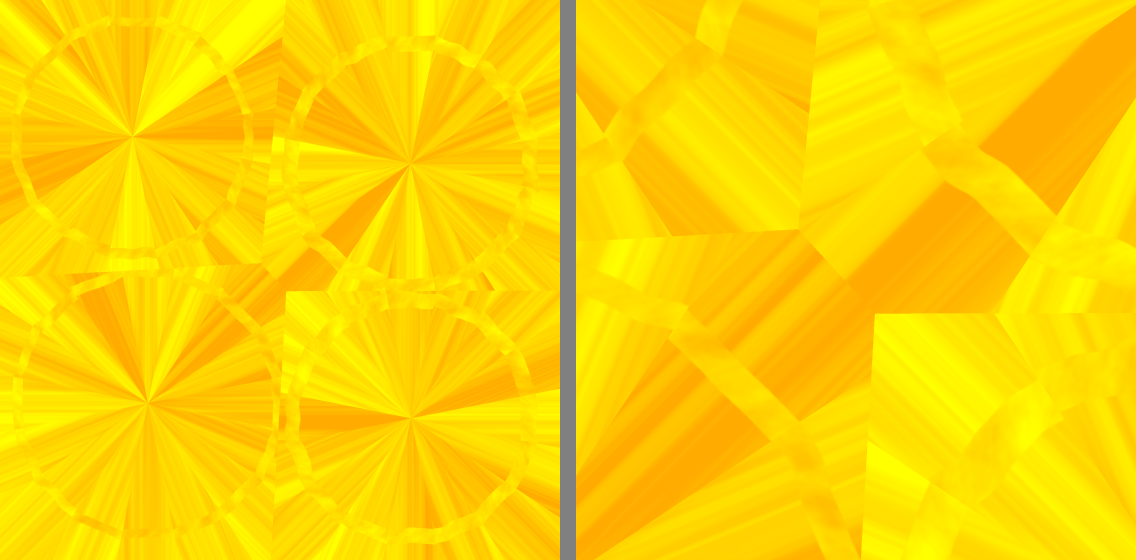
Left, the full canvas; right, a detail of the centre.
Reproduce this background procedurally as a Shadertoy shader.

```glsl
const float SECTORS = 16.0;
const float TAU = 6.2831853;
const int SAMPLES = 3;

float hash(vec2 p) {
    return fract(sin(dot(p, vec2(127.1, 311.7))) * 43758.5453);
}

float valueNoise(vec2 p) {
    vec2 i = floor(p), f = fract(p);
    f = f * f * (3.0 - 2.0 * f);
    return mix(mix(hash(i), hash(i + vec2(1, 0)), f.x),
               mix(hash(i + vec2(0, 1)), hash(i + vec2(1, 1)), f.x), f.y);
}

float cloud(vec2 p) {
    float sum = 0.0, amp = 0.5;
    for (int i = 0; i < 4; i++) {
        sum += amp * valueNoise(p);
        p = p * 2.1 + 7.3;
        amp *= 0.55;
    }
    return sum;
}

// One-dimensional noise with flat plateaus and short blends
float plateau(float x, float seed) {
    float i = floor(x);
    float blend = smoothstep(0.4, 0.95, fract(x));
    return mix(hash(vec2(i, seed)), hash(vec2(i + 1.0, seed)), blend) - 0.5;
}

// Broad to hair-thin lines across the axis of a sector
float streaks(float x, float seed) {
    float sum = 0.0, amp = 0.15, freq = 14.0;
    for (int i = 0; i < 5; i++) {
        sum += amp * plateau(x * freq + 31.0, seed + float(i) * 3.7);
        freq *= 2.2;
        amp *= 0.76;
    }
    return sum;
}

// Per burst: centre, outer ring radius, ring width
vec4 burst(int i) {
    vec4 bursts[4] = vec4[4](
        vec4(0.264, 0.280, 0.241, 0.018),
        vec4(0.734, 0.253, 0.224, 0.026),
        vec4(0.237, 0.756, 0.215, 0.018),
        vec4(0.733, 0.708, 0.228, 0.026));
    return bursts[i];
}

int nearestBurst(vec2 uv) {
    int best = 0;
    for (int i = 1; i < 4; i++) {
        if (distance(uv, burst(i).xy) < distance(uv, burst(best).xy)) best = i;
    }
    return best;
}

// Green level: low is orange, high is lemon
float goldLevel(vec2 uv) {
    int id = nearestBurst(uv);
    vec4 b = burst(id);
    vec2 p = uv - b.xy;

    // Fold into sectors; q.x runs along the axis, q.y across it
    float turn = atan(p.y, p.x) / TAU * SECTORS;
    float axis = floor(turn + 0.5);
    float a = axis * TAU / SECTORS;
    vec2 q = vec2(dot(p, vec2(cos(a), sin(a))), dot(p, vec2(-sin(a), cos(a))));
    float seed = mod(axis, SECTORS) + float(id) * 23.0 + 5.0;

    // Sector tone, wedges and parallel streaks
    float tone = 0.17 * (hash(vec2(seed, 9.1)) - 0.5);
    float wedge = 0.08 * plateau((turn - axis) * 4.0 + 9.0, seed + 0.5);
    float rays = tone + wedge + streaks(q.y, seed);

    // Many-sided ring with uneven edges and cloudy wear
    float wobble = 0.005 * (valueNoise(vec2(q.y * 45.0, seed)) - 0.5);
    float outer = b.z + wobble + 0.004 * (hash(vec2(seed, 2.3)) - 0.5);
    float inner = outer - b.w * (0.85 + 0.3 * hash(vec2(seed, 4.9)));
    float beyond = smoothstep(-0.001, 0.001, q.x - outer);
    float ring = smoothstep(-0.001, 0.001, q.x - inner) * (1.0 - beyond);
    float wear = 0.32 * (cloud(vec2(q.y * 38.0 + q.x * 18.0, q.x * 30.0) + seed * 5.0) - 0.5);

    float field = mix(0.825, 0.855, beyond) + rays;
    return mix(field, 0.875 + 0.5 * tone + wear, ring);
}

void mainImage(out vec4 fragColor, in vec2 fragCoord) {
    // Average samples inside each pixel
    float level = 0.0;
    for (int y = 0; y < SAMPLES; y++) {
        for (int x = 0; x < SAMPLES; x++) {
            vec2 offset = (vec2(x, y) + 0.5) / float(SAMPLES) - 0.5;
            level += clamp(goldLevel((fragCoord + offset) / iResolution.xy), 0.67, 1.0);
        }
    }
    fragColor = vec4(1.0, level / float(SAMPLES * SAMPLES), 0.0, 1.0);
}
```
